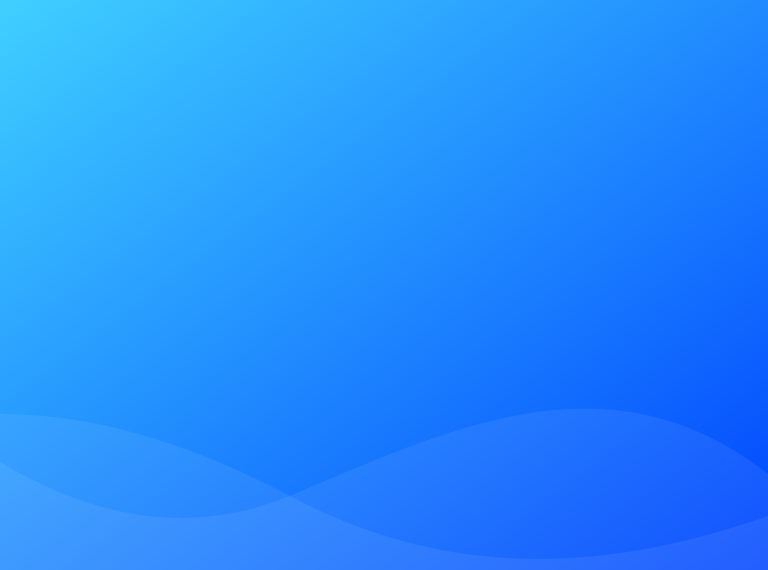
This background is drawn by a Shadertoy shader. Its source:

```glsl
// Diagonal cyan-to-blue gradient with two translucent waves crossing along the bottom.

// Cubic curve through (x0, y0) and (x1, y1) with the given end slopes
float hermite(float x, float x0, float x1, float y0, float y1, float slope0, float slope1) {
    float span = x1 - x0;
    float t = (x - x0) / span;
    float s = 1.0 - t;
    return y0 * s * s * (1.0 + 2.0 * t) + y1 * t * t * (3.0 - 2.0 * t)
         + span * t * s * (slope0 * s - slope1 * t);
}

// Wave height from its left, crossing and right heights and slopes
float waveHeight(float x, vec3 heights, vec3 slopes) {
    const float crossing = 0.38;
    return x < crossing
        ? hermite(x, 0.0, crossing, heights.x, heights.y, slopes.x, slopes.y)
        : hermite(x, crossing, 1.0, heights.y, heights.z, slopes.y, slopes.z);
}

// Smooth coverage of the area below a wave
float below(float y, float height) {
    float soft = 0.75 / iResolution.y;
    return 1.0 - smoothstep(-soft, soft, y - height);
}

void mainImage(out vec4 fragColor, in vec2 fragCoord) {
    vec2 uv = fragCoord / iResolution.xy;

    // Gradient from the top left to the bottom right corner
    float diagonal = 0.5 * (uv.x + 1.0 - uv.y);
    vec3 color = mix(vec3(0.25, 0.815, 1.0), vec3(0.0, 0.27, 0.995), diagonal);

    // Falling wave, then rising wave, each a thin white veil
    float falling = waveHeight(uv.x, vec3(0.2737, 0.1281, 0.0947), vec3(0.0, -0.714, 0.471));
    float rising = waveHeight(uv.x, vec3(0.1895, 0.1316, 0.1684), vec3(-0.81, 0.566, -1.05));
    color = mix(color, vec3(1.0), 0.07 * below(uv.y, falling));
    color = mix(color, vec3(1.0), 0.07 * below(uv.y, rising));

    fragColor = vec4(color, 1.0);
}
```
